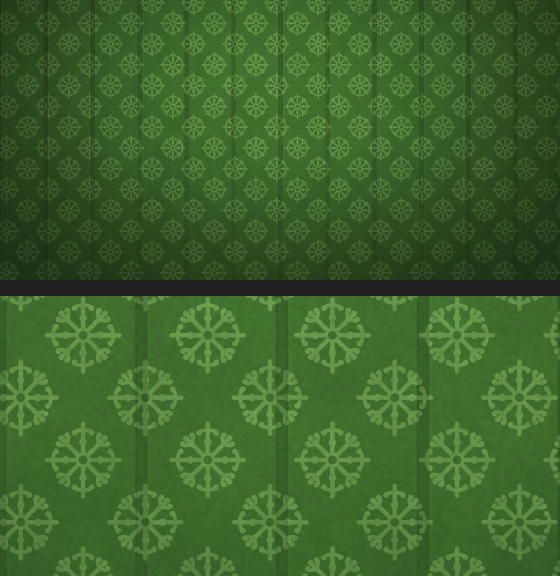
Top: the whole. Bottom: its middle third, enlarged.
Give the GLSL for this pattern, as a WebGL 2 fragment shader.

```glsl
#version 300 es
precision highp float;
// Green wallpaper: staggered eight-armed snowflake ornaments, vertical seams, grain and a soft vignette.

uniform vec2 u_resolution;
out vec4 fragColor;

// Lengths are in canvas heights, ornament sizes in pitches.
#define PITCH 0.1484
#define ORIGIN vec2(0.7656, 0.9167)
#define SEAM_PITCH 0.1677
#define SEAM_ORIGIN 0.8346
#define SEAM_HALF 0.0062
#define STROKE 0.018
#define PAPER vec3(0.238, 0.412, 0.168)
#define INK vec3(0.430, 0.605, 0.315)
#define INK_OPACITY 0.78
#define VIGNETTE 0.58
#define GRAIN 0.09

float hash(vec2 p) {
    vec3 q = fract(vec3(p.xyx) * 0.1031);
    q += dot(q, q.yzx + 33.33);
    return fract((q.x + q.y) * q.z);
}

float noise(vec2 p) {
    vec2 i = floor(p), f = fract(p);
    f = f * f * (3.0 - 2.0 * f);
    return mix(mix(hash(i), hash(i + vec2(1, 0)), f.x),
               mix(hash(i + vec2(0, 1)), hash(i + vec2(1, 1)), f.x), f.y);
}

float fbm(vec2 p) {
    float sum = 0.0, amp = 0.5;
    for (int i = 0; i < 4; i++) {
        sum += amp * noise(p);
        p = p * 2.03 + 17.0;
        amp *= 0.5;
    }
    return sum;
}

float segment(vec2 p, vec2 a, vec2 b) {
    vec2 pa = p - a, ba = b - a;
    return length(pa - ba * clamp(dot(pa, ba) / dot(ba, ba), 0.0, 1.0));
}

float disc(vec2 p, vec2 c, float r) {
    return length(p - c) - r;
}

// Signed distance to the ornament, folded into one eighth.
float ornament(vec2 p) {
    p = abs(p);
    if (p.y > p.x) p = p.yx;
    float d = abs(length(p) - 0.048) - 0.013;
    // Straight arm with a bud, a curled crossbar and a pointed tip
    d = min(d, segment(p, vec2(0.06, 0.0), vec2(0.29, 0.0)) - STROKE);
    d = min(d, disc(p, vec2(0.14, 0.0), 0.030));
    d = min(d, segment(p, vec2(0.245, 0.0), vec2(0.232, 0.055)) - STROKE * 0.85);
    d = min(d, disc(p, vec2(0.218, 0.068), 0.023));
    // Diagonal arm with side curls
    d = min(d, segment(p, vec2(0.045), vec2(0.172)) - STROKE);
    d = min(d, segment(p, vec2(0.125), vec2(0.185, 0.115)) - STROKE * 0.85);
    d = min(d, disc(p, vec2(0.198, 0.128), 0.023));
    return min(d, disc(p, vec2(0.174), 0.024));
}

// Brightness factor of the seams: a dark strip with two fine edges.
float seamShade(vec2 p, float px) {
    float s = (p.x - SEAM_ORIGIN) / SEAM_PITCH + 0.5;
    float x = (fract(s) - 0.5) * SEAM_PITCH;
    float strip = 1.0 - smoothstep(-px, px, abs(x) - SEAM_HALF);
    float edge = 1.0 - smoothstep(0.0, px + 0.001, abs(abs(x) - SEAM_HALF));
    float glint = 1.0 - smoothstep(0.0, px + 0.001, abs(x - SEAM_HALF - 0.004));
    float strength = mix(0.45, 1.0, smoothstep(0.0, 0.8, p.y));
    strength *= mix(0.75, 1.1, hash(vec2(floor(s), 7.0)));
    return 1.0 - strength * (0.14 * strip + 0.13 * edge - 0.05 * glint);
}

void main() {
    vec2 uv = gl_FragCoord.xy / u_resolution;
    vec2 p = gl_FragCoord.xy / u_resolution.y;
    float px = 1.0 / u_resolution.y;

    // Two interleaved square lattices; keep the nearer centre
    vec2 g = (p - ORIGIN) / PITCH;
    vec2 a = fract(g + 0.5) - 0.5;
    vec2 b = fract(g) - 0.5;
    vec2 cell = dot(a, a) < dot(b, b) ? a : b;
    float aa = 0.6 * px / PITCH;
    float ink = 1.0 - smoothstep(-aa, aa, ornament(cell));

    // Worn print over mottled paper
    float wear = fbm(p * 45.0);
    ink *= INK_OPACITY * mix(0.75, 1.15, wear);
    vec3 color = mix(PAPER, INK, ink);
    color *= 0.94 + 0.12 * fbm(p * 14.0 + 5.0);
    color *= 1.0 + GRAIN * (noise(p * 230.0) - 0.5);
    color *= seamShade(p, px);

    // Light pools above the middle and falls off to the corners
    float falloff = length((uv - vec2(0.5, 0.68)) * vec2(1.0, 0.75));
    color *= 1.07 - VIGNETTE * smoothstep(0.08, 0.70, falloff);

    fragColor = vec4(color, 1.0);
}
```
